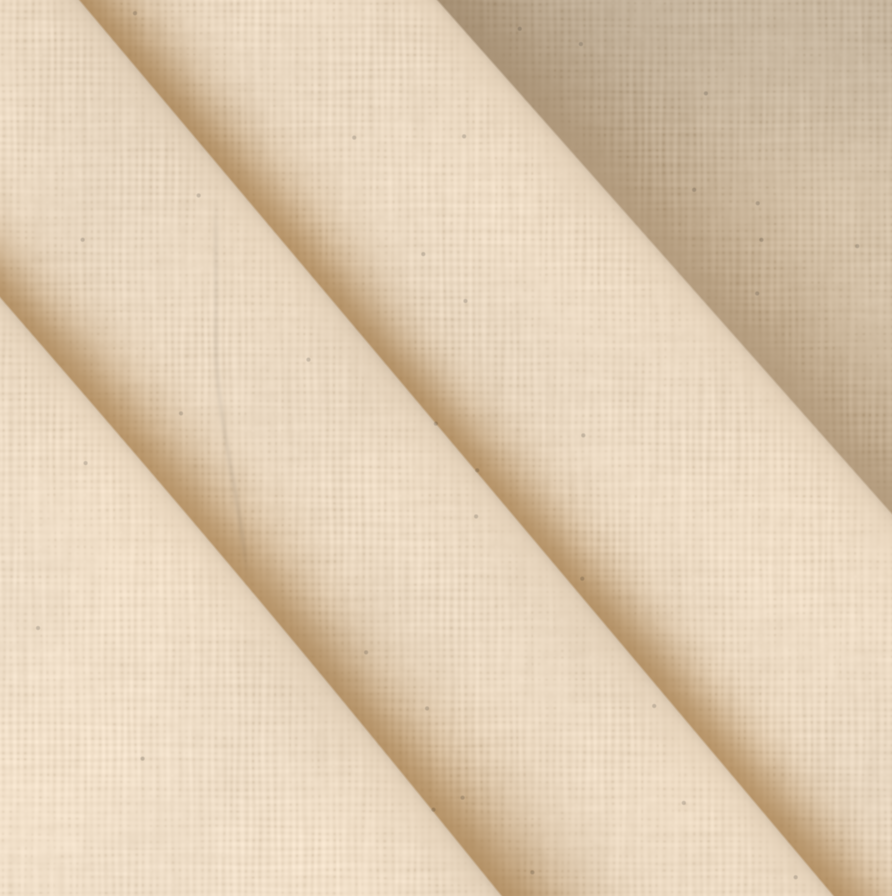
Reproduce this texture procedurally as a Shadertoy shader.

```glsl
#define LIT_CREAM   vec3(0.935, 0.868, 0.780)
#define FOLD_CREAM  vec3(0.885, 0.808, 0.708)
#define WARM_SHADOW vec3(0.715, 0.580, 0.410)
#define BACK_CREAM  vec3(0.840, 0.768, 0.670)
#define GREY_SHADOW vec3(0.690, 0.595, 0.475)
#define THREADS     122.0
#define WEAVE_DEPTH 0.024
#define GRAIN_DEPTH 0.026
#define SHADOW_SIZE 0.047
#define EDGE_BLUR   0.0016

vec2 hash2(vec2 p) {
    vec3 q = fract(vec3(p.xyx) * vec3(0.1031, 0.1030, 0.0973));
    q += dot(q, q.yzx + 33.33);
    return fract((q.xx + q.yz) * q.zy);
}

vec2 gradientAt(vec2 cell) {
    float angle = 6.2832 * hash2(cell).x;
    return vec2(cos(angle), sin(angle));
}

float gradientNoise(vec2 p) {
    vec2 i = floor(p), f = fract(p);
    vec2 u = f * f * f * (f * (f * 6.0 - 15.0) + 10.0);
    vec2 e = vec2(1.0, 0.0);
    float a = dot(gradientAt(i), f);
    float b = dot(gradientAt(i + e.xy), f - e.xy);
    float c = dot(gradientAt(i + e.yx), f - e.yx);
    float d = dot(gradientAt(i + e.xx), f - e.xx);
    return 1.4 * mix(mix(a, b, u.x), mix(c, d, u.x), u.y);
}

// Signed distance to a slanted fold; positive on its shadowed upper right.
float foldDistance(vec2 p, float topX, float run) {
    return (p.x - topX - run * (1.0 - p.y)) / sqrt(1.0 + run * run);
}

// Plain weave: rows and columns of uneven threads, with pinholes between them.
float weave(vec2 p) {
    vec2 q = p * THREADS;
    q += 0.22 * vec2(gradientNoise(p * vec2(70.0, 9.0)), gradientNoise(p * vec2(9.0, 70.0) + 31.0));
    vec2 wave = cos(6.2832 * q);
    float patchy = 0.85 + 0.7 * gradientNoise(p * 9.0 + 5.0);
    float ribs = 0.62 * wave.x + 0.42 * wave.y;
    vec2 gap = 0.5 - 0.5 * wave;
    float holes = pow(gap.x * gap.y, 2.0) * (0.5 + 1.3 * gradientNoise(q * 0.45));
    float slubs = gradientNoise(q * vec2(0.9, 0.08)) + 0.8 * gradientNoise(q * vec2(0.08, 0.9) + 17.0);
    float fuzz = gradientNoise(q * 0.8 + 53.0);
    return WEAVE_DEPTH * (patchy * ribs - 1.1 * holes) + GRAIN_DEPTH * (0.6 * slubs + 0.35 * fuzz);
}

// Cloth between a shadowing fold below and its own rolled edge above.
vec3 panel(float below, float toEdge, float spread) {
    vec3 cloth = mix(LIT_CREAM, FOLD_CREAM, 0.75 * exp(-toEdge / 0.055));
    cloth = mix(cloth, FOLD_CREAM, 0.50 * exp(-max(below, 0.0) / 0.12));
    float shade = exp(-pow(max(below, 0.0) / spread, 1.6));
    cloth = mix(cloth, WARM_SHADOW, shade);
    return cloth * (1.0 - 0.07 * exp(-max(toEdge, 0.0) / 0.005));
}

float covers(float d) {
    float blur = max(EDGE_BLUR, 0.8 / iResolution.y);
    return 1.0 - smoothstep(-blur, blur, d);
}

// Rare dark seed flecks, one candidate in each cell.
float flecks(vec2 p) {
    vec2 cell = floor(p * 16.0);
    vec2 centre = 0.2 + 0.6 * hash2(cell + 7.0);
    float size = 0.055 * step(0.90, hash2(cell + 91.0).y);
    float d = length(fract(p * 16.0) - centre);
    return size > 0.0 ? 1.0 - smoothstep(0.3 * size, size, d) : 0.0;
}

void mainImage(out vec4 fragColor, in vec2 fragCoord) {
    vec2 p = fragCoord / iResolution.y;
    float depth = 1.0 - p.y;

    // Three nearly parallel folds
    float bow = 0.006 * sin(3.1416 * clamp((depth - 0.33) / 0.67, 0.0, 1.0));
    float lower = foldDistance(p, -0.278 + bow, 0.838);
    float middle = foldDistance(p, 0.0885, 0.842);
    float upper = foldDistance(p, 0.488, 0.885);
    float sway = 1.0 + 0.2 * gradientNoise(p * 3.0 + 2.0);

    // Grey cloth at the back
    float backShade = exp(-pow(max(upper, 0.0) / (0.088 * sway), 1.5));
    vec3 color = mix(BACK_CREAM, GREY_SHADOW, 0.9 * backShade);
    color *= 0.93 + 0.07 * smoothstep(0.0, 0.25, depth);

    // Front layers, painted from back to front
    float spread = SHADOW_SIZE * sway;
    color = mix(color, panel(middle, -upper, spread), covers(upper));
    color = mix(color, panel(lower, -middle, spread * (0.75 + 0.55 * depth)), covers(middle));
    color = mix(color, panel(1.0, -lower, spread), covers(lower));

    // Soft crease across the lower band
    float creaseX = 0.241 + 0.036 * smoothstep(0.38, 0.68, depth);
    float crease = exp(-pow((p.x - creaseX) / 0.0032, 2.0));
    crease *= smoothstep(0.20, 0.28, depth) * smoothstep(0.0, 0.03, lower);
    color *= 1.0 - 0.055 * crease;

    // Broad tone, woven surface and flecks; rolled edges look smoother
    float nearestEdge = min(abs(lower), min(abs(middle), abs(upper)));
    color *= 1.0 + 0.022 * gradientNoise(p * 4.0 + 11.0);
    color += weave(p) * mix(0.35, 1.0, smoothstep(0.0, 0.05, nearestEdge)) * vec3(0.92, 1.0, 1.12);
    color *= 1.0 - 0.16 * flecks(p);

    fragColor = vec4(clamp(color, 0.0, 1.0), 1.0);
}
```
